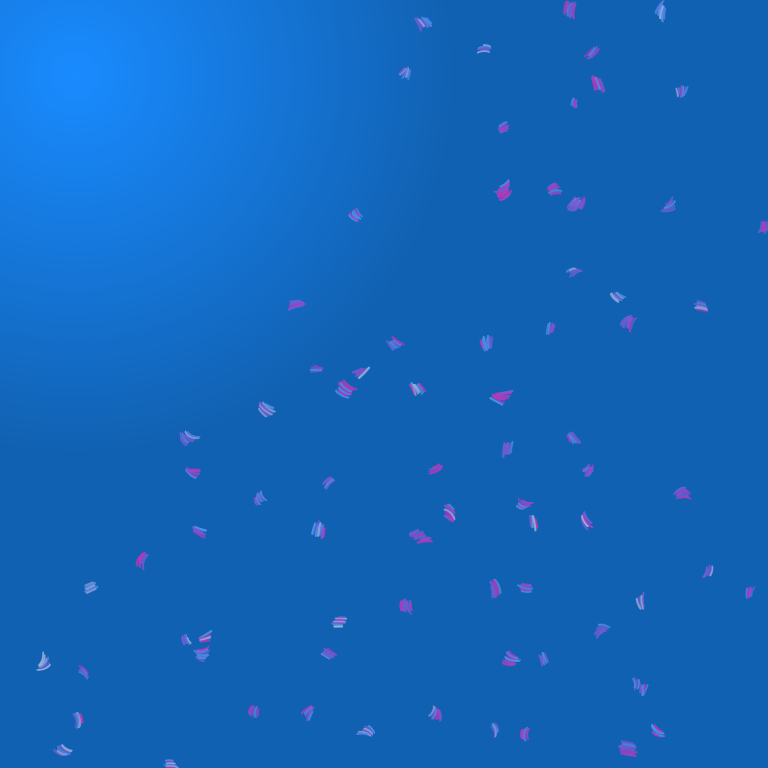
Reproduce this background procedurally as a WebGL 2 fragment shader.

```glsl
#version 300 es
precision highp float;
// Small brushed confetti petals drifting over a blue field with a corner glow.

uniform vec2 u_resolution;
out vec4 fragColor;

// Four random values in 0..1 from a 2D seed.
vec4 hash4(vec2 seed) {
    vec4 h = fract(seed.xyxy * vec4(0.1031, 0.1030, 0.0973, 0.1099));
    h += dot(h, h.wzxy + 33.33);
    return fract((h.xxyz + h.yzzw) * h.zywx);
}

mat2 rotation(float angle) {
    float c = cos(angle), s = sin(angle);
    return mat2(c, -s, s, c);
}

vec3 strokeColor(float pick, float tone) {
    vec3 pink = vec3(0.80, 0.19, 0.72);
    vec3 violet = vec3(0.47, 0.36, 0.84);
    vec3 sky = vec3(0.31, 0.60, 0.94);
    vec3 pale = vec3(0.64, 0.73, 0.86);
    vec3 color = pick < 0.34 ? pink : pick < 0.58 ? violet : pick < 0.76 ? sky : pale;
    return mix(color, violet, 0.35 * tone);
}

// Paints one petal: a bent, fanned stack of thin translucent strokes.
vec3 paintPetal(vec3 color, vec2 p, vec2 id, float pixel) {
    vec4 shape = hash4(id + 41.7);
    vec4 style = hash4(id + 83.1);
    float size = mix(0.0095, 0.0135, shape.x);
    vec2 q = rotation(6.2832 * shape.y) * p / size;
    float soft = 0.7 * pixel / size;
    float count = floor(mix(4.0, 8.0, style.x));
    q.y += (style.y - 0.5) * 0.9 * q.x * q.x;

    for (float i = 0.0; i < 8.0; i++) {
        if (i >= count) break;
        vec4 rnd = hash4(id * 3.7 + i * 7.31 + 12.9);
        float offset = i - 0.5 * (count - 1.0);
        // Shear the stack, then fan each stroke about its own centre.
        vec2 center = vec2(offset * (style.z - 0.5) * 0.25 + (rnd.x - 0.5) * 0.3, offset * 0.19);
        vec2 s = rotation(offset * (style.w - 0.5) * 0.24 + (rnd.y - 0.5) * 0.2) * (q - center);
        float reach = mix(0.42, 0.82, rnd.z) * (1.0 - 0.05 * abs(offset));
        float dist = length(vec2(max(abs(s.x) - reach, 0.0), s.y)) - 0.115;
        float cover = 1.0 - smoothstep(-soft, soft, dist);
        float pick = mix(rnd.w, shape.z, 0.35);
        color = mix(color, strokeColor(pick, rnd.x), cover * mix(0.65, 0.92, rnd.y));
    }
    return color;
}

void main() {
    vec2 uv = gl_FragCoord.xy / u_resolution.y;
    float pixel = 1.0 / u_resolution.y;

    // Radial glow fading into the flat blue.
    float glow = 1.0 - clamp(length(uv - vec2(0.098, 0.902)) / 0.49, 0.0, 1.0);
    vec3 color = mix(vec3(0.067, 0.382, 0.698), vec3(0.098, 0.545, 1.0), glow);

    // Scattered petals, one per kept cell, clear of the glowing corner.
    float cells = 12.0;
    vec2 home = floor(uv * cells);
    for (float y = -1.0; y <= 1.0; y++) {
        for (float x = -1.0; x <= 1.0; x++) {
            vec2 id = home + vec2(x, y);
            vec4 rnd = hash4(id + 5.3);
            vec2 center = (id + rnd.xy) / cells;
            float clearOfGlow = center.x + 0.6 * (1.0 - center.y) - 0.56;
            float keep = center.x > 0.91 ? 0.4 : 0.74;
            vec2 p = uv - center;
            if (clearOfGlow < 0.0 || rnd.z > keep || dot(p, p) > 0.0009) continue;
            color = paintPetal(color, p, id, pixel);
        }
    }
    fragColor = vec4(color, 1.0);
}
```
